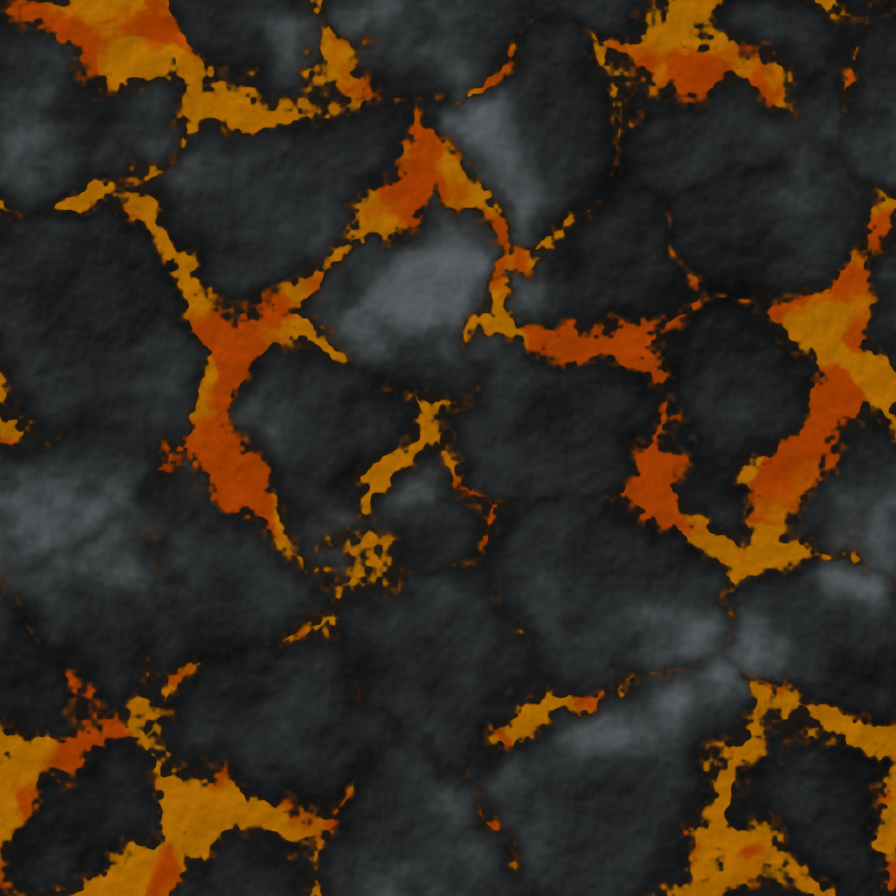
Reproduce this texture procedurally as a three.js fragment shader.

```glsl
varying vec2 vUv;

float hash(vec2 p) {
  vec3 q = fract(p.xyx * vec3(0.1031, 0.1030, 0.0973));
  q += dot(q, q.yzx + 33.33);
  return fract((q.x + q.y) * q.z);
}

// Value noise that wraps after a whole number of cells
float noise(vec2 uv, float cells) {
  vec2 p = uv * cells;
  vec2 i = floor(p);
  vec2 f = fract(p);
  f = f * f * f * (f * (f * 6.0 - 15.0) + 10.0);
  vec2 a = mod(i, cells) + cells * 1.7;
  vec2 b = mod(i + 1.0, cells) + cells * 1.7;
  return mix(mix(hash(a), hash(vec2(b.x, a.y)), f.x),
             mix(hash(vec2(a.x, b.y)), hash(b), f.x), f.y);
}

float fbm(vec2 uv, float cells) {
  float sum = 0.0;
  float amplitude = 0.52;
  for (int octave = 0; octave < 5; octave++) {
    sum += amplitude * noise(uv, cells);
    amplitude *= 0.5;
    cells *= 2.0;
  }
  return sum;
}

// Wrapping cellular noise: zero on the joints between plates
float plateJoint(vec2 uv, float cells) {
  vec2 p = uv * cells;
  vec2 i = floor(p);
  float nearest = 9.0;
  float second = 9.0;
  for (int y = -1; y <= 1; y++) {
    for (int x = -1; x <= 1; x++) {
      vec2 cell = i + vec2(float(x), float(y));
      vec2 id = mod(cell, cells);
      vec2 center = cell + vec2(hash(id + 3.0), hash(id + 47.0));
      float d = distance(p, center);
      second = min(second, max(nearest, d));
      nearest = min(nearest, d);
    }
  }
  return second - nearest;
}

void main() {
  vec2 uv = vUv;

  // Warped cracks, open in some places and closed in others
  vec2 warp = vec2(fbm(uv, 9.0), fbm(uv + 0.37, 10.0)) - 0.5;
  float joint = plateJoint(uv + 0.11 * warp, 5.0);
  float opening = 0.52 * noise(uv + 0.21, 6.0) - 0.2;
  float ragged = fbm(uv + 0.13, 18.0) - 0.5;
  float heat = opening - joint + 0.45 * ragged;

  // Crumbled edge of the crust
  float grain = 0.6 * noise(uv, 88.0) + 0.4 * noise(uv, 170.0) - 0.5;
  float lavaMask = smoothstep(-0.02, 0.03, heat + 0.2 * grain);
  float ember = smoothstep(-0.12, 0.0, heat + 0.12 * grain);

  // Cloudy rock with fine relief lit from the upper left
  float cloud = fbm(uv + 0.61, 7.0);
  float relief = fbm(uv, 30.0) - fbm(uv + vec2(-0.003, 0.005), 30.0);
  float tone = 0.055 + 0.19 * cloud + 0.13 * smoothstep(0.56, 0.82, cloud);
  tone += 0.16 * relief + 0.02 * grain;
  tone *= 1.0 - 0.4 * smoothstep(-0.4, -0.04, heat);
  vec3 rock = tone * vec3(0.96, 1.02, 1.04);

  // Scorched rim
  vec3 scorched = mix(vec3(0.13, 0.09, 0.06), vec3(0.36, 0.18, 0.05),
                      smoothstep(-0.12, 0.3, grain));
  vec3 crust = mix(rock, scorched, 0.8 * ember);

  // Molten amber with redder streaks
  float streak = fbm(uv + 0.4 * warp.yx * 0.2, 11.0);
  float red = smoothstep(0.47, 0.62, streak + 0.1 * ragged);
  vec3 lava = mix(vec3(0.68, 0.41, 0.01), vec3(0.64, 0.24, 0.01), red);
  lava *= 0.96 + 0.5 * relief;
  lava *= mix(0.78, 1.0, smoothstep(0.0, 0.06, heat + 0.2 * grain));

  gl_FragColor = vec4(mix(crust, lava, lavaMask), 1.0);
}
```
